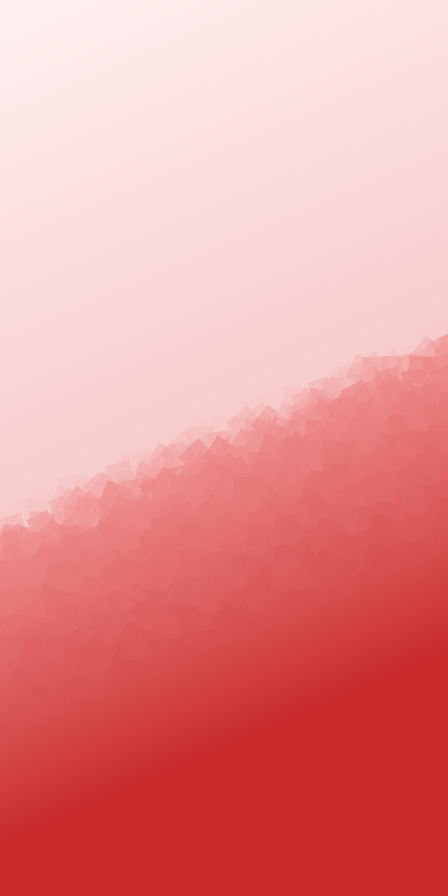
This background is drawn by a Shadertoy shader. Its source:

```glsl
// A pale-to-red slanted gradient, broken by a band of translucent tiles.
// Tiles are jittered, rotated squares on stacked grids; each takes one flat
// colour from the ramp at its centre, so their borders form a ragged edge.

#define SLOPE 0.43
#define TILE_CELL 0.052
#define TILE_OPACITY 0.62
#define LAYERS 4
#define EDGE 0.72
#define SOLID_END 0.092
#define PALE_START 0.78
#define PALE_END 1.84

const vec3 BLUSH = vec3(1.0, 0.945, 0.941);
const vec3 PINK  = vec3(0.969, 0.800, 0.800);
const vec3 ROSE  = vec3(0.933, 0.548, 0.545);
const vec3 DEEP  = vec3(0.784, 0.161, 0.161);

float hash(vec2 p) {
    return fract(sin(dot(p, vec2(127.1, 311.7))) * 43758.5453);
}

vec3 paleRamp(float height) {
    return mix(PINK, BLUSH, clamp((height - PALE_START) / (PALE_END - PALE_START), 0.0, 1.0));
}

vec3 redRamp(float height) {
    return mix(DEEP, ROSE, clamp((height - SOLID_END) / (EDGE - SOLID_END), 0.0, 1.0));
}

// Both ramps joined between two heights
vec3 joinedRamp(float height, float low, float high) {
    return mix(redRamp(height), paleRamp(height), smoothstep(low, high, height));
}

float squareDistance(vec2 p, float halfSize, float angle) {
    float c = cos(angle), s = sin(angle);
    vec2 d = abs(mat2(c, -s, s, c) * p) - halfSize;
    return length(max(d, 0.0)) + min(max(d.x, d.y), 0.0);
}

// Lay one grid of tiles over the colour, far rows first
vec3 addTiles(vec3 color, vec2 p, float layer, float pixel) {
    vec2 shift = vec2(0.37, 0.61) * layer;
    vec2 cell = floor(p / TILE_CELL + shift);
    for (int j = 1; j >= -1; j--) {
        for (int i = -1; i <= 1; i++) {
            vec2 id = cell + vec2(i, j);
            vec2 seed = id + layer * 17.3;
            vec2 jitter = vec2(hash(seed), hash(seed + 5.2)) - 0.5;
            vec2 center = (id + 0.5 - shift + 0.7 * jitter) * TILE_CELL;
            float halfSize = TILE_CELL * mix(0.40, 0.62, hash(seed + 9.7));
            float d = squareDistance(p - center, halfSize, 3.14159 * hash(seed + 13.1));

            // Fade the band out at both sides
            float band = smoothstep(0.28, 0.43, center.y)
                       * (1.0 - smoothstep(0.735, 0.785, center.y));
            float tone = center.y + 0.045 * (hash(seed + 21.4) - 0.5);
            vec3 tileColor = joinedRamp(tone, 0.70, 0.79);
            float cover = 1.0 - smoothstep(-0.5 * pixel, 0.5 * pixel, d);
            color = mix(color, tileColor, cover * band * TILE_OPACITY);
        }
    }
    return color;
}

void mainImage(out vec4 fragColor, in vec2 fragCoord) {
    // Canvas is two units tall; axes turn to follow the slanted edge
    float pixel = 2.0 / iResolution.y;
    vec2 uv = fragCoord * pixel;
    vec2 p = vec2(uv.x + SLOPE * uv.y, uv.y - SLOPE * uv.x) / sqrt(1.0 + SLOPE * SLOPE);

    vec3 color = joinedRamp(p.y, 0.63, 0.73);
    if (p.y > 0.2 && p.y < 0.9) {
        for (int k = 0; k < LAYERS; k++) {
            color = addTiles(color, p, float(k), pixel);
        }
    }
    fragColor = vec4(color, 1.0);
}
```
